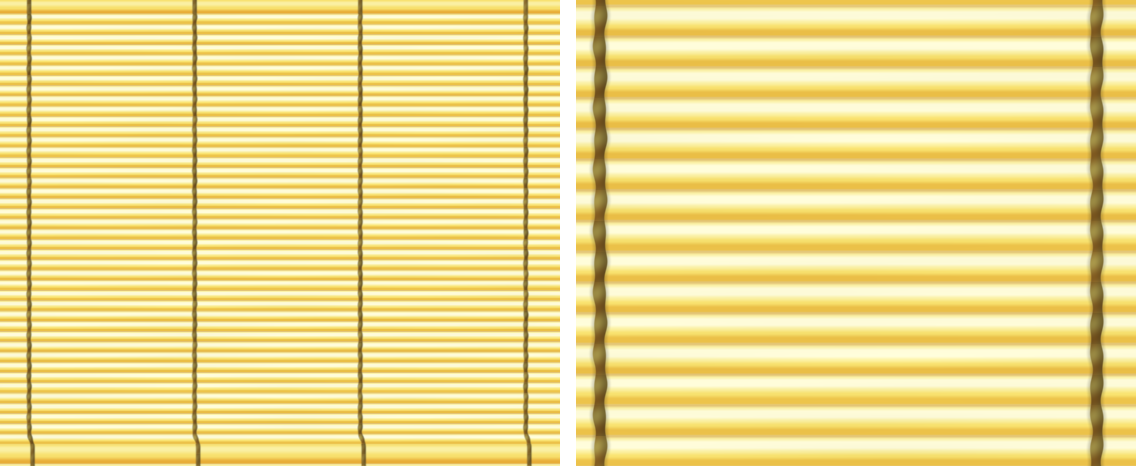
Left: the whole. Right: its middle third, enlarged.
This texture is drawn by a Shadertoy shader. Its source:

```glsl
// Bamboo roller blind: glossy golden slats between two rails, tied by twisted cords.
#define SLATS 42.0          // slats between the rails
#define SLAT_TOP 0.0297     // lower edge of the top rail, measured from the top
#define SLAT_END 0.953      // upper edge of the bottom rail
#define CORD_FIRST 0.0625   // first cord, in canvas heights
#define CORD_GAP 0.3553     // distance between cords
#define CORD_HALF 0.0047    // half width of a cord
#define CORD_SHIFT 0.0075   // sideways step of the cords at the bottom
#define SLAT_VARIATION 0.07 // tone difference between slats
#define GRAIN 0.025         // faint streaks along the slats

const vec3 CREAM = vec3(0.995, 0.985, 0.85);
const vec3 PALE = vec3(0.98, 0.94, 0.64);
const vec3 YELLOW = vec3(0.97, 0.88, 0.43);
const vec3 GOLD = vec3(0.92, 0.75, 0.28);
const vec3 AMBER = vec3(0.91, 0.68, 0.22);
const vec3 STRAW = vec3(0.89, 0.77, 0.46);
const vec3 OLIVE = vec3(0.57, 0.51, 0.25);
const vec3 BROWN = vec3(0.44, 0.31, 0.11);

float hash(float n) {
    return fract(sin(n * 127.1) * 4375.85);
}

vec2 gradient(vec2 cell) {
    float angle = 6.2832 * hash(dot(cell, vec2(1.0, 57.3)));
    return vec2(cos(angle), sin(angle));
}

float gradientNoise(vec2 p) {
    vec2 i = floor(p), f = fract(p);
    vec2 w = f * f * f * (f * (f * 6.0 - 15.0) + 10.0);
    vec2 e = vec2(1.0, 0.0);
    float a = dot(gradient(i), f);
    float b = dot(gradient(i + e.xy), f - e.xy);
    float c = dot(gradient(i + e.yx), f - e.yx);
    float d = dot(gradient(i + e.xx), f - e.xx);
    return mix(mix(a, b, w.x), mix(c, d, w.x), w.y);
}

// Shading across one slat: u runs from its top to its bottom edge
vec3 slatColor(float u) {
    vec3 c = mix(STRAW, PALE, smoothstep(0.0, 0.11, u));
    c = mix(c, CREAM, smoothstep(0.08, 0.22, u));
    c = mix(c, PALE, smoothstep(0.38, 0.53, u));
    c = mix(c, YELLOW, smoothstep(0.50, 0.67, u));
    c = mix(c, GOLD, smoothstep(0.66, 0.83, u));
    return mix(c, STRAW, smoothstep(0.93, 1.0, u));
}

// Broader and yellower shading of a rail
vec3 railColor(float u) {
    vec3 c = mix(YELLOW, PALE, smoothstep(0.0, 0.22, u));
    c = mix(c, YELLOW, smoothstep(0.28, 0.58, u));
    c = mix(c, AMBER, smoothstep(0.58, 0.88, u));
    return mix(c, STRAW, smoothstep(0.94, 1.0, u));
}

void mainImage(out vec4 fragColor, in vec2 fragCoord) {
    float px = 1.0 / iResolution.y;
    vec2 p = fragCoord * px;
    p.y = 1.0 - p.y;

    // Slats, each with its own slightly shifted highlight and tone
    float row = (p.y - SLAT_TOP) / (SLAT_END - SLAT_TOP) * SLATS;
    float id = floor(row), u = fract(row);
    float inside = sin(3.14159 * u);
    float vary = hash(id + 3.0) - 0.5;
    vec3 color = slatColor(u + SLAT_VARIATION * vary * inside);
    color *= 1.0 + SLAT_VARIATION * vary * smoothstep(0.5, 0.85, u) * vec3(0.3, 0.8, 1.5);
    color += GRAIN * inside * gradientNoise(vec2(p.x * 4.0, row * 2.0));

    // Rails, with a pale rim below the bottom one
    float topRail = 1.0 - smoothstep(-px, px, p.y - SLAT_TOP);
    float bottomRail = smoothstep(-px, px, p.y - SLAT_END);
    color = mix(color, railColor(p.y / SLAT_TOP), topRail);
    color = mix(color, railColor((p.y - SLAT_END) / (0.996 - SLAT_END)), bottomRail);
    color = mix(color, PALE, smoothstep(0.996 - px, 0.996 + px, p.y));

    // Cords: one bead per slat, stepping sideways above the bottom rail
    float shift = CORD_SHIFT * smoothstep(0.925, 0.96, p.y);
    float cordX = p.x - CORD_FIRST - shift;
    float cordId = floor(cordX / CORD_GAP + 0.5);
    float x = cordX - cordId * CORD_GAP;
    float bead = 0.5 + 0.5 * cos(6.2832 * (row - 0.35));
    float onRail = max(topRail, bottomRail);
    bead = mix(bead, 0.55, onRail);
    float sway = 0.0006 * sin(3.14159 * row + cordId) * (1.0 - onRail);
    float halfWidth = CORD_HALF * mix(0.72, 1.0, bead);
    float d = abs(x - sway) - halfWidth;

    // Diagonal twist and rounded shading of the fibre
    float twist = 0.5 + 0.5 * sin(6.2832 * row + x / CORD_HALF * 1.4);
    vec3 cord = mix(BROWN, OLIVE, clamp(0.65 * bead + 0.35 * twist, 0.0, 1.0));
    cord *= 0.9 + 0.2 * hash(id + 19.0 * cordId);
    cord *= 1.08 - 0.22 * smoothstep(-0.5, 1.0, x / CORD_HALF);

    // Soft shadow, then the cord itself
    color *= 1.0 - 0.16 * (1.0 - smoothstep(0.0, 0.0035, d));
    color = mix(color, cord, 1.0 - smoothstep(-px, px, d));

    fragColor = vec4(clamp(color, 0.0, 1.0), 1.0);
}
```
